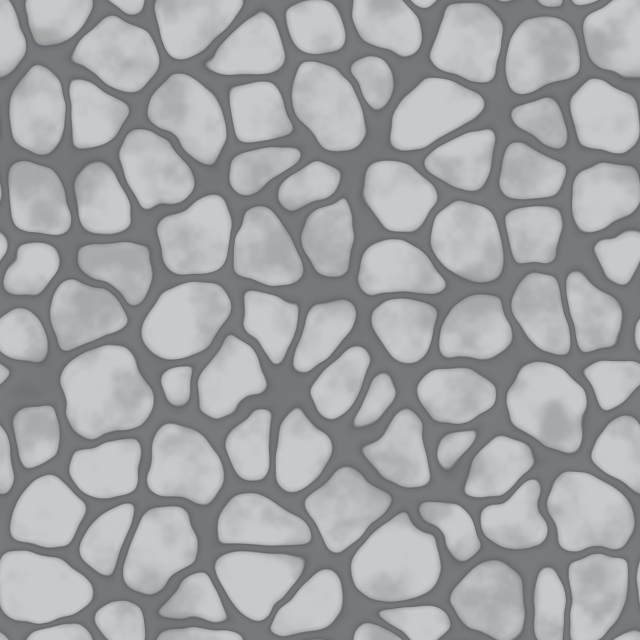
A three.js fragment shader for this texture:

```glsl
// Draws a seamless wall of rounded pale grey stones set in dark grey mortar.
varying vec2 vUv;

const float CELLS = 9.0;          // stone cells across the canvas
const float JITTER = 0.88;        // scatter of the stone centres
const float SIZE_SPREAD = 0.22;   // difference between large and small stones
const float ROUNDING = 10.0;      // lower values give rounder corners
const float HALF_GAP = 0.05;      // half the mortar width, in cells
const float EDGE_SOFT = 0.013;    // half width of the smoothed edge, in cells
const float BEND = 0.20;          // broad bending of the outlines
const float CHIP = 0.10;          // small bumps along the outlines
const float OUTLINE = 0.10;       // strength of the thin dark contour
const vec3 STONE_LIGHT = vec3(0.782, 0.788, 0.792);
const vec3 STONE_DARK = vec3(0.655, 0.658, 0.662);
const vec3 MORTAR_LIGHT = vec3(0.472, 0.478, 0.484);
const vec3 MORTAR_DARK = vec3(0.428, 0.432, 0.438);

vec3 hash3(vec2 p) {
  vec3 q = fract(vec3(p.xyx) * vec3(0.1031, 0.1030, 0.0973));
  q += dot(q, q.yxz + 33.33);
  return fract((q.xxy + q.yzz) * q.zyx);
}

vec2 wrapCell(vec2 cell, float period) {
  return floor(mod(cell + 0.5, period));
}

// Value noise that repeats after a whole number of lattice steps
float wrapNoise(vec2 uv, float period, float seed) {
  vec2 p = uv * period;
  vec2 i = floor(p);
  vec2 f = fract(p);
  f = f * f * f * (f * (f * 6.0 - 15.0) + 10.0);
  float a = hash3(wrapCell(i, period) + seed).x;
  float b = hash3(wrapCell(i + vec2(1.0, 0.0), period) + seed).x;
  float c = hash3(wrapCell(i + vec2(0.0, 1.0), period) + seed).x;
  float d = hash3(wrapCell(i + vec2(1.0, 1.0), period) + seed).x;
  return mix(mix(a, b, f.x), mix(c, d, f.x), f.y);
}

float cloud(vec2 uv, float period, float seed) {
  float sum = 0.0;
  float gain = 0.5;
  for (int i = 0; i < 4; i++) {
    sum += gain * wrapNoise(uv, period, seed);
    period *= 2.0;
    seed += 17.0;
    gain *= 0.5;
  }
  return sum / 0.9375;
}

vec2 warp(vec2 uv, float period, float seed) {
  return vec2(wrapNoise(uv, period, seed), wrapNoise(uv, period, seed + 41.0)) - 0.5;
}

// Stone centre relative to p in xy, size weight in z
vec3 stoneSite(vec2 cell, vec2 p) {
  vec3 h = hash3(wrapCell(cell, CELLS) + 7.0);
  return vec3(cell + 0.5 + JITTER * (h.xy - 0.5) - p, SIZE_SPREAD * h.z);
}

// Rounded distance to the border of the weighted cell around p
float stoneDistance(vec2 p) {
  vec2 base = floor(p);
  vec2 ownCell = base;
  vec3 own = vec3(0.0);
  float best = 1000.0;
  for (int y = -2; y <= 2; y++) {
    for (int x = -2; x <= 2; x++) {
      vec2 cell = base + vec2(float(x), float(y));
      vec3 site = stoneSite(cell, p);
      float power = dot(site.xy, site.xy) - site.z;
      if (power < best) {
        best = power;
        own = site;
        ownCell = cell;
      }
    }
  }
  float sum = 0.0;
  for (int y = -2; y <= 2; y++) {
    for (int x = -2; x <= 2; x++) {
      if (x == 0 && y == 0) continue;
      vec3 site = stoneSite(ownCell + vec2(float(x), float(y)), p);
      float power = dot(site.xy, site.xy) - site.z;
      float border = (power - best) / (2.0 * max(length(site.xy - own.xy), 0.01));
      sum += exp(-ROUNDING * border);
    }
  }
  return -log(max(sum, 0.000001)) / ROUNDING;
}

void main() {
  // Stone shapes with irregular outlines
  vec2 p = vUv * CELLS + BEND * warp(vUv, 13.0, 3.0) + CHIP * warp(vUv, 29.0, 11.0);
  float inside = stoneDistance(p) - HALF_GAP;

  // Blotchy stone faces, a little darker at the rim
  float blotch = cloud(vUv, 15.0, 23.0);
  vec3 stone = mix(STONE_DARK, STONE_LIGHT, smoothstep(0.15, 0.65, blotch));
  stone *= mix(0.90, 1.0, smoothstep(0.0, 0.07, inside));

  // Smooth mortar, shaded next to the stones
  float open = smoothstep(0.0, 0.09, -inside);
  float grime = cloud(vUv, 12.0, 97.0);
  vec3 mortar = mix(MORTAR_DARK, MORTAR_LIGHT, clamp(0.65 * open + 0.7 * (grime - 0.2), 0.0, 1.0));

  // Soft edge and thin contour
  vec3 color = mix(mortar, stone, smoothstep(-EDGE_SOFT, EDGE_SOFT, inside));
  float contour = (inside + 0.004) / 0.014;
  color *= 1.0 - OUTLINE * exp(-contour * contour);
  gl_FragColor = vec4(color, 1.0);
}
```
